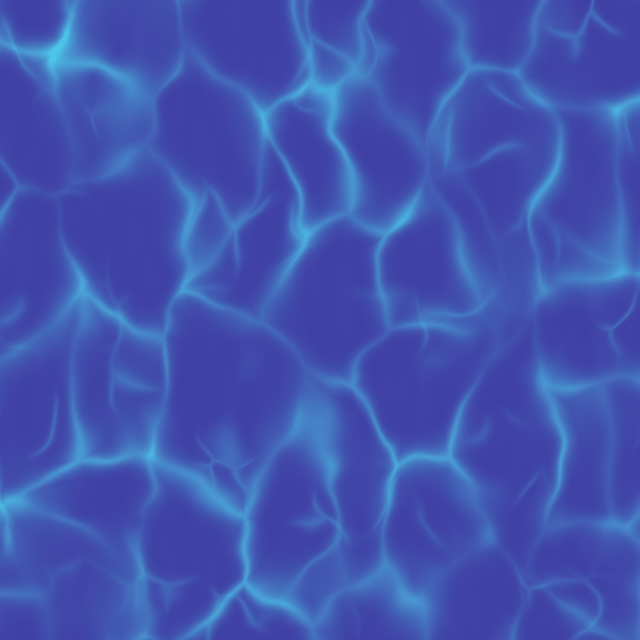
Give the GLSL for this texture, as a WebGL 2 fragment shader.

```glsl
#version 300 es
precision highp float;

uniform vec2 u_resolution;
out vec4 fragColor;

vec2 hash2(vec2 p) {
    vec3 q = fract(p.xyx * vec3(0.1031, 0.1030, 0.0973));
    q += dot(q, q.yzx + 33.33);
    return fract((q.xx + q.yz) * q.zy);
}

float cornerSlope(vec2 cell, vec2 corner, vec2 local) {
    float angle = 6.28318 * hash2(cell + corner).x;
    return dot(vec2(cos(angle), sin(angle)), local - corner);
}

// Gradient noise, roughly -0.6 to 0.6
float gradientNoise(vec2 p) {
    vec2 cell = floor(p);
    vec2 f = fract(p);
    vec2 u = f * f * f * (f * (f * 6.0 - 15.0) + 10.0);
    float low = mix(cornerSlope(cell, vec2(0, 0), f), cornerSlope(cell, vec2(1, 0), f), u.x);
    float high = mix(cornerSlope(cell, vec2(0, 1), f), cornerSlope(cell, vec2(1, 1), f), u.x);
    return mix(low, high, u.y);
}

vec2 warp(vec2 p, float frequency, float amount) {
    vec2 q = p * frequency;
    return p + amount * vec2(gradientNoise(q + 17.3), gradientNoise(q + 61.7));
}

// x: gap between the two nearest cells, y: gap to the third nearest
vec2 cellGaps(vec2 p, float jitter) {
    vec2 cell = floor(p);
    vec3 nearest = vec3(9.0);
    for (int j = -2; j <= 2; j++) {
        for (int i = -2; i <= 2; i++) {
            vec2 id = cell + vec2(i, j);
            float d = distance(p, id + 0.5 + jitter * (hash2(id + 40.0) - 0.5));
            if (d < nearest.x) nearest = vec3(d, nearest.xy);
            else if (d < nearest.y) nearest = vec3(nearest.x, d, nearest.y);
            else nearest.z = min(nearest.z, d);
        }
    }
    return nearest.yz - nearest.x;
}

// Bright at zero gap, with a rounded crest and a long faint tail
float filament(float gap, float width, float rounding) {
    return exp(-(sqrt(gap * gap + rounding * rounding) - rounding) / width);
}

float patches(vec2 p, float low, float high) {
    return smoothstep(low, high, gradientNoise(p));
}

float causticLight(vec2 uv) {
    vec2 p = warp(warp(uv, 6.0, 0.05), 17.0, 0.017);

    // Main web of tall cells
    vec2 gaps = cellGaps(p * vec2(7.2, 4.4), 0.95);
    float strength = mix(0.12, 0.72, patches(uv * vec2(7.0, 5.0) + 5.0, -0.4, 0.45));
    float width = mix(0.075, 0.17, patches(uv * 6.0 + 31.0, -0.35, 0.4));
    float web = strength * filament(gaps.x, width, 0.04);

    // Glowing knots where filaments meet
    float knots = patches(uv * 8.0 + 73.0, -0.1, 0.4) * filament(gaps.y, 0.13, 0.06);

    // Thin broken twigs
    vec2 fineGaps = cellGaps(warp(p, 9.0, 0.03) * vec2(10.5, 7.5) + 23.0, 0.95);
    float twigs = 0.34 * patches(uv * 7.0 + 47.0, 0.0, 0.4) * filament(fineGaps.x, 0.08, 0.04);

    // Soft haze beside the web
    float haze = 0.11 * patches(uv * vec2(9.0, 6.0) + 91.0, 0.05, 0.5) * filament(gaps.x, 0.4, 0.1);

    float light = web + 0.5 * knots + haze;
    return clamp(light + twigs * (1.0 - min(light, 1.0)) - 0.015, 0.0, 1.0);
}

void main() {
    vec2 uv = gl_FragCoord.xy / u_resolution.y;
    vec3 deepBlue = vec3(0.25, 0.255, 0.648);
    vec3 paleCyan = vec3(0.30, 0.77, 0.91);
    float light = causticLight(uv);

    // Faint mottling of the deep water
    float mottle = 0.008 * gradientNoise(uv * vec2(40.0, 14.0));
    fragColor = vec4(mix(deepBlue, paleCyan, light) + mottle, 1.0);
}
```
